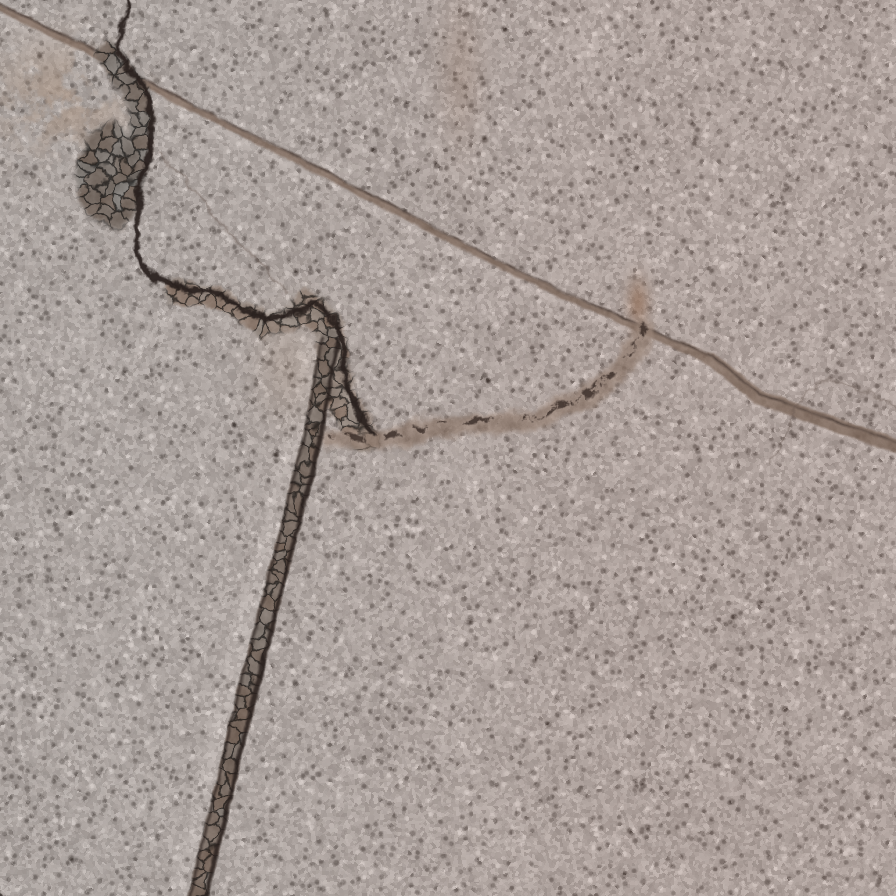
This texture is drawn by a WebGL 1 fragment shader. Its source:

```glsl
precision highp float;
uniform vec2 u_resolution;

vec2 hash2(vec2 c) {
  return fract(sin(vec2(dot(c, vec2(127.1, 311.7)), dot(c, vec2(269.5, 183.3)))) * 43758.5);
}

// Cellular noise: nearest distance, gap to the border, random id
vec3 cells(vec2 p) {
  vec2 base = floor(p), f = p - base;
  float near = 8., next = 8., id = 0.;
  for (int j = -1; j <= 1; j++) {
    for (int i = -1; i <= 1; i++) {
      vec2 o = vec2(float(i), float(j)), h = hash2(base + o);
      float d = length(o + h - f);
      next = min(next, max(d, near));
      if (d < near) id = fract(h.x * 17.3 + h.y * 31.7);
      near = min(near, d);
    }
  }
  return vec3(near, next - near, id);
}

// Layered sines
float waves(vec2 p) {
  float sum = 0., amp = .5;
  for (int i = 0; i < 5; i++) {
    sum += amp * sin(p.x + 1.7 * sin(p.y * .8)) * cos(p.y + 1.3 * sin(p.x * .7));
    p = mat2(1.5, 1.1, -1.1, 1.5) * p + 2.3;
    amp *= .62;
  }
  return sum;
}

float segment(vec2 p, vec2 a, vec2 b) {
  vec2 pa = p - a, ba = b - a;
  return length(pa - ba * clamp(dot(pa, ba) / dot(ba, ba), 0., 1.));
}

// Distance to a line through four points
float chain(vec2 p, vec4 a, vec4 b) {
  return min(segment(p, a.xy, a.zw), min(segment(p, a.zw, b.xy), segment(p, b.xy, b.zw)));
}

float cover(float d, float width, float soft) {
  return 1. - smoothstep(width - soft, width + soft, d);
}

float blob(vec2 p, vec2 center, vec2 radius) {
  vec2 q = (p - center) / radius;
  return exp(-dot(q, q));
}

// Fracture paths
float shaft(vec2 p) {
  return min(chain(p, vec4(.133, .941, .165, .889), vec4(.169, .844, .156, .792)),
             chain(p, vec4(.156, .792, .151, .72), vec4(.176, .687, .2, .68)));
}
float ledge(vec2 p) {
  return chain(p, vec4(.2, .68, .254, .668), vec4(.297, .64, .352, .664));
}
float corner(vec2 p) {
  return chain(p, vec4(.352, .664, .378, .635), vec4(.387, .564, .417, .515));
}
float spall(vec2 p) {
  return min(chain(p, vec4(.37, .51, .425, .507), vec4(.488, .523, .6, .533)),
             chain(p, vec4(.6, .533, .664, .562), vec4(.7, .595, .72, .629)));
}
float slantJoint(vec2 p) {
  float d = chain(p, vec4(-.02, 1., .117, .935), vec4(.156, .909, .326, .824));
  d = min(d, chain(p, vec4(.326, .824, .456, .757), vec4(.586, .69, .716, .632)));
  return min(d, chain(p, vec4(.716, .632, .794, .599), vec4(.846, .557, 1.02, .495)));
}
float steepJoint(vec2 p) {
  return min(chain(p, vec4(.368, .622, .349, .512), vec4(.314, .375, .28, .245)),
             segment(p, vec2(.28, .245), vec2(.216, -.02)));
}

void main() {
  vec2 p = gl_FragCoord.xy / u_resolution;
  float soft = .001 + 1. / u_resolution.y;
  float mottle = waves(p * 19.), rough = waves(p * 95.);
  vec2 ragged = p + .006 * vec2(waves(p * 75.), waves(p.yx * 68. + 4.));
  vec2 gentle = mix(p, ragged, .3);

  // Concrete grain, pits and pale aggregate
  vec3 grit = cells(p * 125.), pits = cells(p * 62.);
  vec3 color = mix(vec3(.675, .645, .63), vec3(.685, .635, .615), smoothstep(.1, .8, p.x));
  color += .014 * mottle + .12 * (cells(p * 250.).z - .5) + .05 * (grit.z - .5);
  color -= .16 * step(grit.z, .17) * cover(grit.x, .32, .18);
  color += .07 * step(.9, grit.z) * cover(grit.x, .35, .15);
  color -= .17 * step(pits.z, .07) * cover(pits.x, .2, .1);

  // Stains and worn patches
  float rust = blob(p, vec2(.712, .662), vec2(.012, .026)) + .28 * blob(p, vec2(.514, .92), vec2(.024, .08));
  float worn = blob(p, vec2(.07, .89), vec2(.075, .06)) * smoothstep(-.6, .5, rough + mottle);
  worn += .4 * blob(p, vec2(.32, .59), vec2(.035, .06));
  color = mix(color, vec3(.57, .43, .34), .65 * rust);
  color = mix(color, vec3(.64, .56, .5) + .09 * rough, .7 * worn);

  // Slanted joint with a dusty groove
  float width = .0038 + .004 * smoothstep(.73, .84, p.x) + .001 * rough;
  color += .035 * cover(slantJoint(gentle + vec2(.004, .009)), .004, .004);
  color = mix(color, vec3(.51, .43, .38) + .06 * rough, .85 * cover(slantJoint(gentle), width, soft));
  float shade = cover(slantJoint(gentle - vec2(.0015, .0035)), .0012, soft);
  color = mix(color, vec3(.25, .2, .18), shade * (.55 + .4 * rough));

  // Broken stones within the fractures
  vec3 stones = cells(ragged * 72.);
  vec3 stone = mix(vec3(.53, .45, .4), vec3(.6, .56, .53), stones.z) + .07 * rough;
  stone *= .42 + .58 * smoothstep(0., .24, stones.y);
  float pocket = cover(length((ragged - vec2(.123, .803)) / vec2(.036, .058)), 1., .12);
  pocket = max(pocket, cover(shaft(ragged + vec2(.01, 0)), .013, .004) * step(.78, p.y));
  float loose = max(cover(ledge(ragged + vec2(0, .005)), .013 + .004 * mottle, .004),
                    cover(corner(ragged + vec2(.01, .003)), .017, .004));
  color += .04 * cover(steepJoint(p + vec2(.022, .004)), .01, .006);
  color = mix(color, stone * vec3(.85, .88, .9), pocket);
  color = mix(color, stone, loose);
  color = mix(color, stone * .86, cover(steepJoint(gentle), .011, soft));

  // Crumbled edge between the joints
  float crumb = cover(spall(ragged), .011 + .005 * mottle, .006);
  color = mix(color, vec3(.57, .49, .44) + .1 * rough, .75 * crumb);
  float chips = cover(spall(ragged - vec2(0, .004)), .004, .002) * smoothstep(0., .35, rough);
  color = mix(color, vec3(.23, .18, .16), .85 * chips);

  // Deep shadows
  float dark = cover(shaft(ragged), .0038 + .0015 * mottle, soft);
  dark = max(dark, cover(segment(ragged, vec2(.143, 1.01), vec2(.133, .941)), .0025, soft));
  dark = max(dark, cover(min(ledge(ragged), corner(ragged)), .0032 + .002 * rough, soft));
  dark = max(dark, .9 * cover(steepJoint(gentle - vec2(.009, 0)), .0026 + .001 * mottle, soft));
  dark = max(dark, .65 * cover(steepJoint(gentle + vec2(.009, 0)), .0016, soft));
  color = mix(color, vec3(.16, .125, .115), .93 * dark);

  // Hairline cracks
  float hair = chain(ragged, vec4(.18, .83, .24, .76), vec4(.273, .72, .32, .675));
  float branch = chain(ragged, vec4(.86, .48, .9, .563), vec4(.925, .58, 1.01, .542));
  color = mix(color, vec3(.42, .36, .33), .5 * cover(min(hair, branch), .001, soft));

  gl_FragColor = vec4(color, 1.);
}
```
